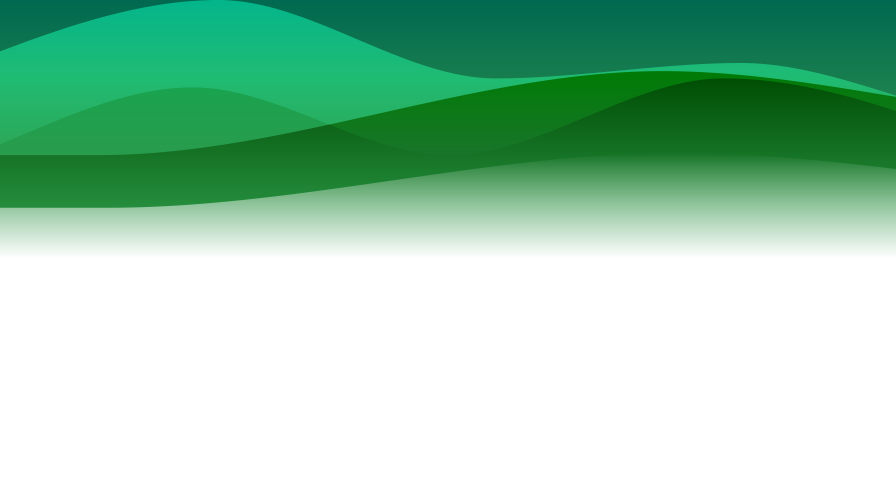
This background is drawn by a Shadertoy shader. Its source:

```glsl
// Layered green wave bands along the top, fading into a white page.

// One S-shaped bend: shifts a contour by dy between x0 and x1.
float bend(float x, float x0, float x1, float dy) {
    return dy * smoothstep(x0, x1, x);
}

// Vertical colour ramp between two depths.
vec3 ramp(float depth, float d0, float d1, vec3 top, vec3 bottom) {
    return mix(top, bottom, clamp((depth - d0) / (d1 - d0), 0.0, 1.0));
}

// Antialiased coverage of the area beneath a contour.
float below(float depth, float contour) {
    float pixel = 9.0 / iResolution.y;
    return clamp((depth - contour) / pixel + 0.5, 0.0, 1.0);
}

void mainImage(out vec4 fragColor, in vec2 fragCoord) {
    // Canvas grid of 16 by 9 units; depth is measured down from the top.
    vec2 uv = fragCoord / iResolution.xy;
    float x = 16.0 * uv.x;
    float depth = 9.0 * (1.0 - uv.y);

    // Contours, each a sum of bends
    float tealEdge = 2.45 + bend(x, -5.48, 3.9, -2.45) + bend(x, 3.9, 8.85, 1.4)
                   + bend(x, 8.85, 13.23, -0.275) + bend(x, 13.23, 18.65, 1.125);
    float shadeEdge = 3.33 + bend(x, -2.81, 3.44, -1.77) + bend(x, 3.44, 8.02, 1.21)
                    + bend(x, 8.02, 12.92, -1.37) + bend(x, 12.92, 23.33, 2.77);
    float frontEdge = 2.77 + bend(x, 1.77, 11.83, -1.5) + bend(x, 11.83, 20.17, 0.92);
    float pageEdge = 3.71 + bend(x, 1.92, 12.12, -0.98) + bend(x, 12.12, 21.46, 0.77);

    // Band colours
    vec3 sky = ramp(depth, 0.0, 1.7, vec3(0.0, 0.41, 0.31), vec3(0.11, 0.51, 0.31));
    vec3 teal = ramp(depth, 0.0, 1.4, vec3(0.015, 0.71, 0.545), vec3(0.125, 0.735, 0.45));
    teal = ramp(depth, 1.4, 2.75, teal, vec3(0.18, 0.65, 0.335));
    vec3 tealShade = ramp(depth, 1.56, 2.77, vec3(0.1, 0.64, 0.31), vec3(0.16, 0.61, 0.3));
    vec3 front = ramp(depth, 1.27, 2.75, vec3(0.0, 0.48, 0.02), vec3(0.095, 0.46, 0.165));
    vec3 frontShade = ramp(depth, 1.4, 3.71, vec3(0.0, 0.305, 0.015), vec3(0.145, 0.555, 0.24));

    // Stack the bands; the shade overlaps both the teal and the front wave
    float shade = below(depth, shadeEdge);
    vec3 color = mix(sky, mix(teal, tealShade, shade), below(depth, tealEdge));
    color = mix(color, mix(front, frontShade, shade), below(depth, frontEdge));

    // White page, growing opaque with depth
    float fade = clamp((depth - 2.73) / 1.88, 0.0, 1.0);
    color = mix(color, vec3(1.0), fade * below(depth, pageEdge));

    fragColor = vec4(color, 1.0);
}
```
